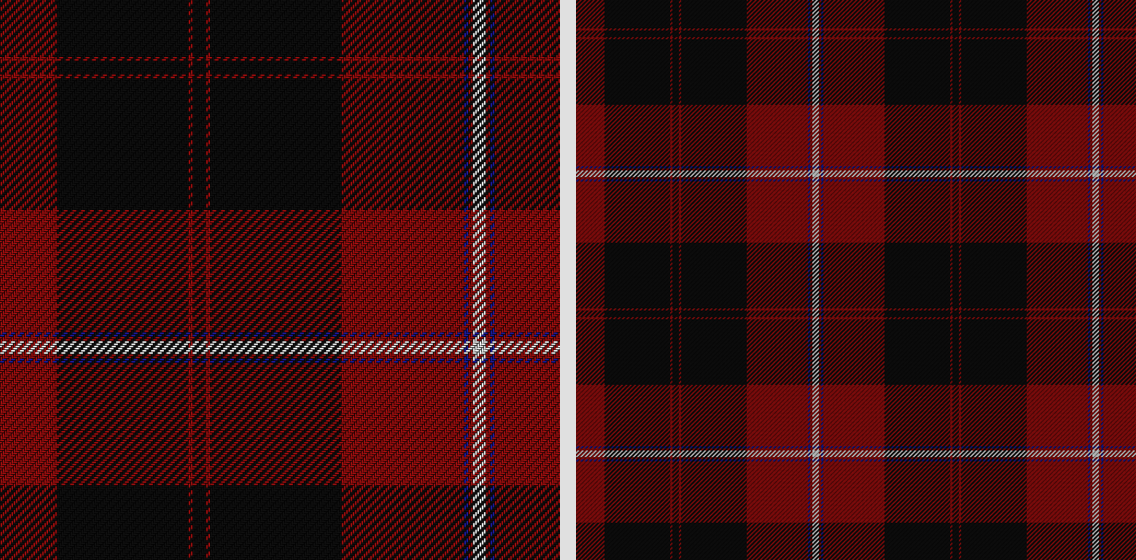
Left: one tile. Right: repeated 2 by 2.
Reproduce this pattern procedurally as a Shadertoy shader.

```glsl
// Woven tartan: one sett of red and black with white, blue and red guard lines in fine 2/2 twill.
#define THREADS 256.0
#define SETT_CENTER vec2(219.0, 97.0)
#define RED_HALF 63.0
#define BLACK vec3(0.064, 0.064, 0.064)
#define RED vec3(0.67, 0.06, 0.06)
#define BLUE vec3(0.11, 0.11, 0.66)
#define WHITE vec3(1.0, 1.01, 1.01)
#define GAP_SHADE 0.08
#define CREST 0.3
#define WEAR 0.025
#define SAMPLES 4

const float TAU = 6.2831853;

// Dye of a thread, mirrored about the white line in the middle of the red band.
vec3 threadColor(float index, float center) {
    float d = abs(mod(index + 0.5 - center + 0.5 * THREADS, THREADS) - 0.5 * THREADS);
    vec3 color = d < RED_HALF ? RED : BLACK;
    if (d < 3.0) color = WHITE;
    if (abs(d - 6.0) < 1.0) color = BLUE;
    if (abs(d - 124.0) < 1.0) color = RED;
    return color;
}

// Whole sine frequencies keep the wear continuous across the tile edges.
float threadWear(float index, float along) {
    float t = TAU * index / THREADS;
    float a = TAU * along / THREADS;
    return 1.0 + WEAR * (sin(73.0 * t + 5.0 * a) + sin(103.0 * t - 11.0 * a + 1.7));
}

// Rounded strand lit from one side: across and along run from -1 to 1 over the float.
float strandShade(float across, float along) {
    float slope = across - CREST;
    float dome = max(1.0 - slope * slope, 0.0);
    float ends = 1.0 - 0.6 * pow(abs(along), 4.0);
    return mix(GAP_SHADE, 1.05, dome * ends);
}

vec3 weave(vec2 uv) {
    vec2 p = fract(uv) * THREADS;
    vec2 cell = floor(p);
    vec2 f = p - cell;

    // Each thread passes over two and under two, stepping by one per row.
    float phase = mod(cell.x - cell.y, 4.0);
    if (phase < 2.0) {
        float shade = strandShade(2.0 * f.x - 1.0, f.y - phase);
        return threadColor(cell.x, SETT_CENTER.x) * shade * threadWear(cell.x, p.y);
    }
    float shade = strandShade(2.0 * f.y - 1.0, f.x + phase - 3.0);
    return threadColor(cell.y, SETT_CENTER.y) * shade * threadWear(cell.y, p.x);
}

void mainImage(out vec4 fragColor, in vec2 fragCoord) {
    // Average a small grid inside the pixel to smooth the strand edges.
    vec3 sum = vec3(0.0);
    for (int j = 0; j < SAMPLES; j++) {
        for (int i = 0; i < SAMPLES; i++) {
            vec2 offset = (vec2(i, j) + 0.5) / float(SAMPLES) - 0.5;
            sum += weave((fragCoord + offset) / iResolution.xy);
        }
    }
    fragColor = vec4(clamp(sum / float(SAMPLES * SAMPLES), 0.0, 1.0), 1.0);
}
```
